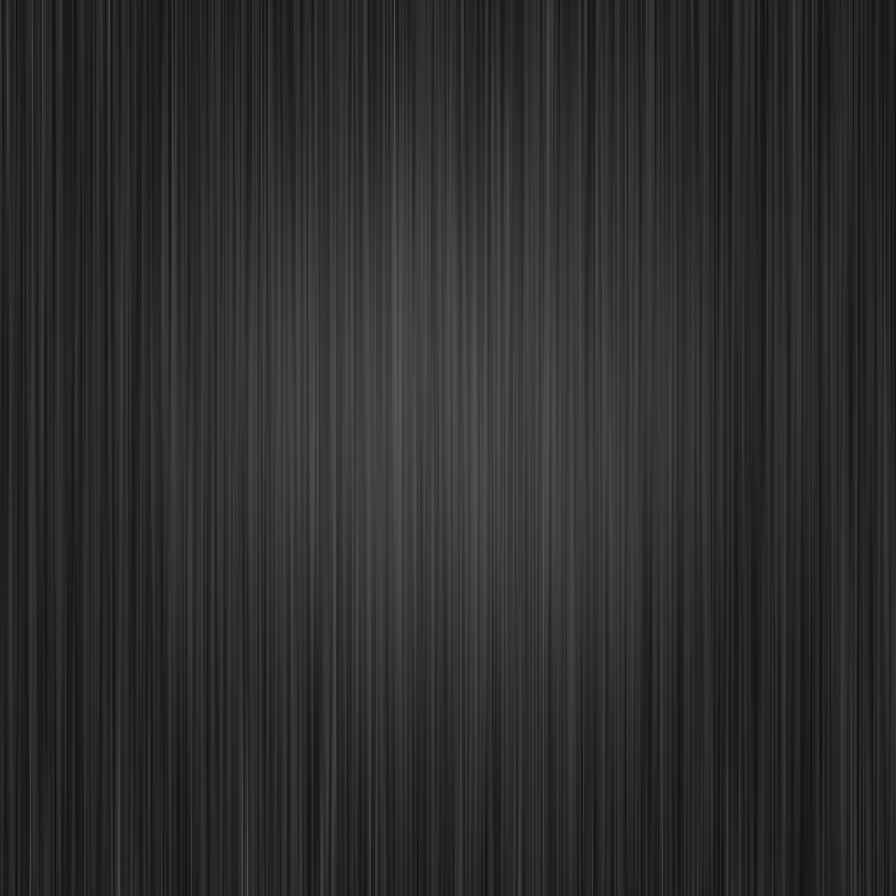
Give the GLSL for this texture, as a WebGL 1 fragment shader.

```glsl
precision highp float;

uniform vec2 u_resolution;

const vec2 GLOW_CENTER = vec2(0.495, 0.545);
const vec2 GLOW_RADIUS = vec2(0.29, 0.33);
const float EDGE_LEVEL = 0.131;
const float GLOW_LEVEL = 0.272;
const float FINE_COLUMNS = 512.0;
const float MEDIUM_COLUMNS = 256.0;
const float BROAD_COLUMNS = 70.0;
const float FINE_CONTRAST = 0.125;
const float MEDIUM_CONTRAST = 0.035;
const float BROAD_CONTRAST = 0.014;
const float THREAD_STRENGTH = 0.12;
const float DARKEST = 0.05;

float hash(vec2 p) {
    vec3 q = fract(vec3(p.xyx) * 0.1031);
    q += dot(q, q.yzx + 33.33);
    return fract((q.x + q.y) * q.z);
}

// Brightness along one vertical scratch, shifted so no rows line up
float scratch(float column, float y, float rows, float seed) {
    float along = y * rows + 9.0 * hash(vec2(column, seed));
    float cell = floor(along);
    float low = hash(vec2(column + seed, cell + seed));
    float high = hash(vec2(column + seed, cell + seed + 1.0));
    return mix(low, high, smoothstep(0.0, 1.0, along - cell));
}

// Scratches side by side, each reaching full value at its own centre
float streaks(vec2 uv, float columns, float rows, float seed) {
    float x = uv.x * columns - 0.5;
    float column = floor(x);
    float left = scratch(column, uv.y, rows, seed);
    float right = scratch(column + 1.0, uv.y, rows, seed);
    return mix(left, right, smoothstep(0.0, 1.0, x - column));
}

void main() {
    vec2 uv = gl_FragCoord.xy / u_resolution;

    // Soft light in the middle of the sheet
    vec2 offset = (uv - GLOW_CENTER) / GLOW_RADIUS;
    float glow = exp(-dot(offset, offset));
    float shade = mix(EDGE_LEVEL, GLOW_LEVEL, glow);

    // Brushed grain at three widths
    float fine = streaks(uv, FINE_COLUMNS, 3.0, 11.0);
    float medium = streaks(uv, MEDIUM_COLUMNS, 3.5, 37.0);
    float broad = streaks(uv, BROAD_COLUMNS, 3.0, 71.0);
    shade += (fine - 0.5) * FINE_CONTRAST;
    shade += (medium - 0.5) * MEDIUM_CONTRAST;
    shade += (broad - 0.5) * BROAD_CONTRAST;

    // Sparse bright threads, stronger toward the top and bottom
    float thread = smoothstep(0.74, 1.0, streaks(uv, FINE_COLUMNS, 2.0, 113.0));
    float border = smoothstep(0.2, 0.5, abs(uv.y - 0.5));
    shade += thread * THREAD_STRENGTH * mix(0.4, 1.0, border);

    gl_FragColor = vec4(vec3(max(shade, DARKEST)), 1.0);
}
```
